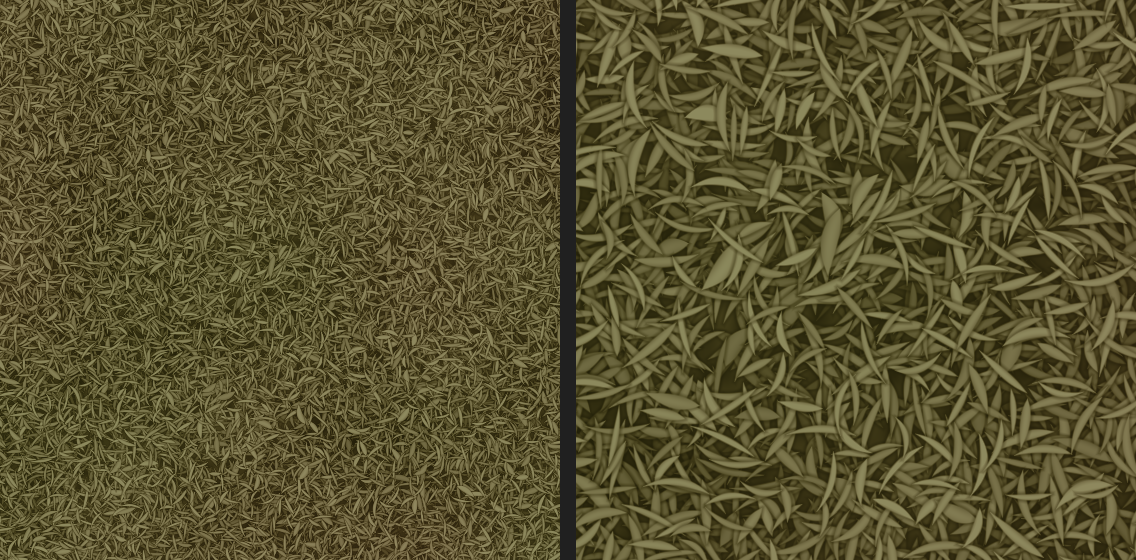
Left, the full canvas; right, a detail of the centre.
Give the GLSL for this texture, as a Shadertoy shader.

```glsl
const int LAYERS = 10;
const float CELL = 0.0250;                        // one blade per cell and layer
const vec2 HALF_LENGTH = vec2(0.0110, 0.0210);    // shortest, longest
const vec2 HALF_WIDTH = vec2(0.0018, 0.0032);     // thinnest, common widest
const float BROAD_EXTRA = 0.0026;                 // added to rare broad blades
const float MAX_BEND = 0.32;                      // sag as a share of half length
const float SHADOW_REACH = 0.0028;
const float SHADOW_STRENGTH = 0.42;
const float SOFTNESS = 0.0007;
const float DEEP_TONE = 0.32;
const float TOP_TONE = 1.0;
const float TONE_SPREAD = 0.26;
const float PATCH_STRENGTH = 0.16;
const vec3 GREEN_TINT = vec3(-0.010, 0.008, -0.004);

const vec3 RAMP[6] = vec3[6](
    vec3(0.15, 0.12, 0.04), vec3(0.25, 0.21, 0.09), vec3(0.34, 0.30, 0.16),
    vec3(0.42, 0.38, 0.24), vec3(0.49, 0.45, 0.30), vec3(0.56, 0.53, 0.37));

vec3 hash3(vec3 p) {
    p = fract(p * vec3(0.1031, 0.1030, 0.0973));
    p += dot(p, p.yxz + 33.33);
    return fract((p.xxy + p.yxx) * p.zyx);
}

float valueNoise(vec2 p) {
    vec2 cell = floor(p);
    vec2 f = fract(p);
    f = f * f * (3.0 - 2.0 * f);
    float a = hash3(vec3(cell, 91.0)).x;
    float b = hash3(vec3(cell + vec2(1, 0), 91.0)).x;
    float c = hash3(vec3(cell + vec2(0, 1), 91.0)).x;
    float d = hash3(vec3(cell + vec2(1, 1), 91.0)).x;
    return mix(mix(a, b, f.x), mix(c, d, f.x), f.y);
}

vec3 toneColour(float tone) {
    float position = clamp(tone, 0.0, 1.0) * 5.0;
    vec3 colour = RAMP[0];
    for (int i = 1; i < 6; i++)
        colour = mix(colour, RAMP[i], clamp(position - float(i - 1), 0.0, 1.0));
    return colour;
}

// Lays the blade of one cell, with its shadow, over the tone beneath it
float layBlade(float tone, vec2 uv, vec2 cell, float layer, float depth, float blur) {
    vec3 place = hash3(vec3(cell + 17.0, layer + 3.0));
    vec3 form = hash3(vec3(cell + 151.0, layer + 41.0));
    vec3 look = hash3(vec3(cell + 283.0, layer + 67.0));

    vec2 centre = (cell + place.xy) * CELL;
    float angle = 6.2832 * valueNoise(centre * 7.0 + 5.0) + 2.8 * (place.z - 0.5);
    vec2 along = vec2(cos(angle), sin(angle));
    vec2 offset = uv - centre;
    vec2 p = vec2(dot(offset, along), dot(offset, vec2(-along.y, along.x)));

    // Curved spine and pointed ends
    float halfLength = mix(HALF_LENGTH.x, HALF_LENGTH.y, form.x);
    float halfWidth = mix(HALF_WIDTH.x, HALF_WIDTH.y, form.y * form.y);
    halfWidth += BROAD_EXTRA * smoothstep(0.88, 1.0, look.y);
    float s = p.x / halfLength;
    p.y -= (form.z - 0.5) * 2.0 * MAX_BEND * halfLength * (s * s - 0.33);
    float edge = abs(p.y) - halfWidth * (1.0 - s * s) * (1.0 - 0.25 * s);
    edge = max(edge, abs(p.x) - halfLength);

    // Shadow, then the blade with a lit ridge
    float shadow = 1.0 - smoothstep(0.0, SHADOW_REACH, edge);
    tone *= 1.0 - SHADOW_STRENGTH * shadow;
    float across = clamp(p.y / halfWidth, -1.0, 1.0);
    float bladeTone = mix(DEEP_TONE, TOP_TONE, depth) + TONE_SPREAD * (look.x - 0.5);
    bladeTone *= 0.96 - 0.28 * across * across + 0.06 * across - 0.06 * s * s;
    return mix(tone, bladeTone, 1.0 - smoothstep(-blur, blur, edge));
}

void mainImage(out vec4 fragColor, in vec2 fragCoord) {
    vec2 uv = fragCoord / iResolution.y;
    float blur = max(SOFTNESS, 0.6 / iResolution.y);

    // Dark soil
    float tone = 0.05 + 0.18 * valueNoise(uv * 90.0);

    // Blades from the deepest layer to the top one
    for (int layer = 0; layer < LAYERS; layer++) {
        float id = float(layer);
        float depth = id / float(LAYERS - 1);
        vec2 shifted = uv + CELL * (hash3(vec3(id, 7.0, 13.0)).xy + 40.0 * id);
        vec2 home = floor(shifted / CELL);
        for (int y = -1; y <= 1; y++)
            for (int x = -1; x <= 1; x++)
                tone = layBlade(tone, shifted, home + vec2(x, y), id, depth, blur);
    }

    // Broad uneven patches and slight colour drift
    float patches = 0.6 * valueNoise(uv * 5.0) + 0.4 * valueNoise(uv * 13.0 + 9.0);
    tone += PATCH_STRENGTH * (patches - 0.5);
    float drift = 2.0 * valueNoise(uv * 4.0 + 31.0) - 0.6;
    fragColor = vec4(toneColour(tone) + GREEN_TINT * drift, 1.0);
}
```
